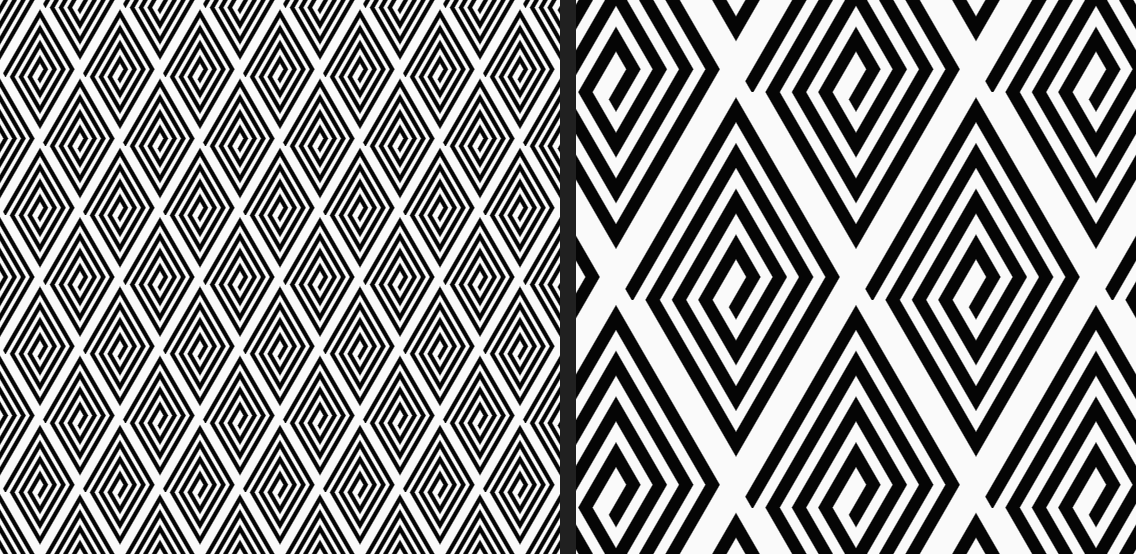
Left, the full canvas; right, a detail of the centre.
Reproduce this pattern procedurally as a Shadertoy shader.

```glsl
#define REPEATS vec2(7.0, 4.0)   // whole repeats across and down
#define OUTER 0.865              // outer edge of the spiral, cell half-size = 1
#define PITCH 0.22               // spacing of the windings
#define STROKE 0.12              // line width
#define TURNS 4.0
#define TAIL_CUT 0.98            // slanted cut of the outer line end
#define SOFTNESS 1.3             // edge ramp in pixels
#define INK vec3(0.02)
#define PAPER vec3(0.98)

// Staggered lattice: offset from the centre of the nearest diamond
vec2 diamondCell(vec2 grid) {
    vec2 p = grid - 2.0 * round(grid * 0.5);
    if (abs(p.x) + abs(p.y) > 1.0) p -= sign(p);
    return p;
}

// Signed distance to a rhombic spiral, negative on the line
float rhombicSpiral(vec2 p) {
    // The left half is shifted down by half a pitch, which joins the rings
    bool left = p.x < 0.0;
    float shift = left ? 0.5 * PITCH : 0.0;
    float radius = abs(p.x) + abs(p.y + shift) - shift;

    // Evenly spaced windings inside the outer edge
    float phase = OUTER - 0.5 * STROKE - radius;
    float d = abs(phase - PITCH * round(phase / PITCH)) - 0.5 * STROKE;
    d = max(d, radius - OUTER);

    // Outer line end
    float lowerLeft = -p.x - p.y;
    if (left) d = max(d, lowerLeft - (p.y < -shift ? OUTER : TAIL_CUT));

    // Inner line end
    float innerEdge = OUTER - (TURNS - 1.0) * PITCH - STROKE;
    float hub = innerEdge - 0.5 * (PITCH - STROKE);
    if (radius < hub) d = max(d, innerEdge - (p.x - p.y));
    return d;
}

void mainImage(out vec4 fragColor, in vec2 fragCoord) {
    vec2 gridPerPixel = 2.0 * REPEATS / iResolution.xy;
    vec2 p = diamondCell(fragCoord * gridPerPixel);

    // All edges share one slope, so one pixel spans the same distance
    float pixel = length(gridPerPixel);
    float coverage = clamp(0.5 - rhombicSpiral(p) / (pixel * SOFTNESS), 0.0, 1.0);
    fragColor = vec4(mix(PAPER, INK, coverage), 1.0);
}
```
